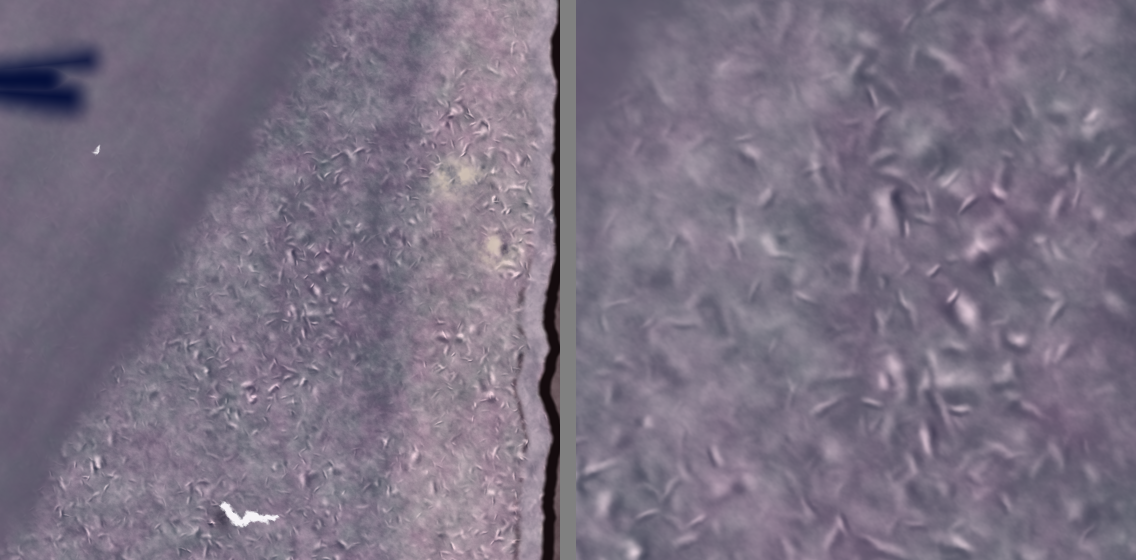
Left, the full canvas; right, a detail of the centre.
Reproduce this texture procedurally as a WebGL 2 fragment shader.

```glsl
#version 300 es
precision highp float;
// Worn dusty ground seen from above: soft wheel tracks, a blurred blue shadow,
// scattered short flakes, pale scraps and a dark broken edge on the right.
// Value noise shades the ground; jittered cells hold the flake strokes.

uniform vec2 u_resolution;
out vec4 fragColor;

const vec3 GROUND = vec3(0.51, 0.472, 0.54);
const vec3 TONE_STEP = vec3(0.12, 0.106, 0.10);
const vec3 SHADOW_BLUE = vec3(0.02, 0.06, 0.23);
const vec3 CRACK_DARK = vec3(0.08, 0.045, 0.055);
const vec3 BANK_BROWN = vec3(0.40, 0.33, 0.35);
const vec3 SCRAP_WHITE = vec3(0.96, 0.95, 0.97);
const vec3 PALE_DUST = vec3(0.82, 0.76, 0.71);
const float FLAKE_FREQ = 36.0;
const float FLAKE_GAIN = 2.1;
const float GRAIN_GAIN = 1.9;
const float MOTTLE = 0.025;

vec3 hash3(vec2 cell) {
  uvec3 v = uvec3(ivec3(ivec2(cell), 17)) * 1664525u + 1013904223u;
  v.x += v.y * v.z; v.y += v.z * v.x; v.z += v.x * v.y;
  v ^= v >> 16u;
  v.x += v.y * v.z; v.y += v.z * v.x; v.z += v.x * v.y;
  return vec3(v >> 8u) / 16777216.0;
}

float noise(vec2 p) {
  vec2 i = floor(p), f = fract(p);
  f = f * f * (3.0 - 2.0 * f);
  float low = mix(hash3(i).x, hash3(i + vec2(1, 0)).x, f.x);
  float high = mix(hash3(i + vec2(0, 1)).x, hash3(i + vec2(1, 1)).x, f.x);
  return mix(low, high, f.y);
}

// Layered noise centred on zero
float fbm(vec2 p) {
  float sum = 0.0, amp = 0.5;
  for (int i = 0; i < 4; i++) {
    sum += amp * (noise(p) - 0.5);
    p = mat2(1.6, 1.2, -1.2, 1.6) * p + 7.3;
    amp *= 0.55;
  }
  return sum;
}

float bell(float x, float width) { return exp(-x * x / (width * width)); }

float spot(vec2 p, vec2 centre, vec2 size) {
  vec2 d = (p - centre) / size;
  return exp(-dot(d, d));
}

float segment(vec2 p, vec2 a, vec2 b) {
  vec2 d = b - a;
  return length(p - a - d * clamp(dot(p - a, d) / dot(d, d), 0.0, 1.0));
}

// Tapered strokes, each lit on one side and shaded on the other
float flakes(vec2 p) {
  float sum = 0.0;
  vec2 base = floor(p);
  for (int y = -1; y <= 1; y++)
    for (int x = -1; x <= 1; x++) {
      vec2 cell = base + vec2(x, y);
      vec3 place = hash3(cell), form = hash3(cell + 211.0);
      float angle = 0.3 + (place.z - 0.5) * 3.6;
      vec2 d = p - cell - place.xy;
      vec2 q = vec2(d.x * cos(angle) + d.y * sin(angle), d.y * cos(angle) - d.x * sin(angle));
      q.y += (form.x - 0.5) * 0.5 * q.x * q.x;
      float width = mix(0.09, 0.23, form.y * form.y);
      float ends = 1.0 - smoothstep(0.05, mix(0.35, 0.72, form.x), abs(q.x));
      float relief = bell(q.y, width) - 0.6 * bell(q.y + 1.8 * width, width);
      sum += relief * ends * mix(0.2, 1.4, form.z * form.z);
    }
  return sum;
}

void main() {
  vec2 uv = gl_FragCoord.xy / u_resolution;
  float warp = fbm(uv * 7.0), grain = fbm(uv * 42.0);
  float fine = fbm(mat2(0.8, 0.6, -0.6, 0.8) * uv * vec2(75.0, 110.0) + 5.0);

  // Broad shading: grey left, worn middle, pale right
  float leftTrack = uv.x + 0.02 - 0.57 * uv.y + 0.07 * warp;
  float rightTrack = uv.x - 0.645 - 0.10 * uv.y * uv.y + 0.04 * warp;
  float rough = smoothstep(-0.01, 0.10, leftTrack);
  float paleSide = smoothstep(0.02, 0.12, rightTrack);
  float tone = mix(-0.52, -0.12, rough) + 0.85 * paleSide;
  tone += 0.2 * rough * (1.0 - smoothstep(0.0, 0.35, uv.y));
  tone -= 0.6 * bell(leftTrack, 0.05) + 0.4 * bell(leftTrack + 0.10, 0.06) * smoothstep(0.8, 0.4, uv.y);
  tone -= 0.5 * bell(rightTrack, 0.035) * smoothstep(0.0, 0.35, uv.y);
  tone += 0.9 * warp + fbm(vec2(leftTrack * 22.0, uv.y * 7.0)) * 0.55;
  tone += GRAIN_GAIN * (grain + 0.8 * fine) * mix(0.16, 1.0, rough);

  // Flakes gather in clumps on the rough ground
  float clump = smoothstep(-0.15, 0.2, fbm(uv * 11.0 + 31.0));
  float cover = mix(0.06, 1.0, rough) * mix(0.3, 1.1, clump);
  cover *= 1.0 - 0.7 * smoothstep(0.8, 0.96, uv.y);
  cover *= 1.0 - 0.6 * bell(rightTrack, 0.04);
  vec2 bent = uv + 0.008 * vec2(grain, fbm(uv * 42.0 + 53.0));
  float strokes = flakes(bent * FLAKE_FREQ) + 0.75 * flakes(bent * FLAKE_FREQ * 1.6 + 19.0);
  tone += FLAKE_GAIN * cover * (strokes - 0.08);
  tone = tone < -0.9 ? -0.9 + 0.65 * (tone + 0.9) : tone;
  vec3 colour = GROUND + clamp(tone, -2.6, 3.2) * TONE_STEP;

  // Pink and green mottling, then pale dusty patches
  colour += MOTTLE * fbm(uv * 24.0 + 71.0) * vec3(2.2, -1.8, 0.6) * mix(0.5, 1.0, rough);
  colour += 0.018 * paleSide * vec3(1.0, 0.2, -0.6);
  float dust = spot(uv, vec2(0.82, 0.68), vec2(0.05, 0.03)) + spot(uv, vec2(0.89, 0.555), vec2(0.035, 0.03));
  colour = mix(colour, PALE_DUST, clamp(dust * (0.6 + 3.0 * grain), 0.0, 0.9));

  // Blurred two-lobed shadow
  float lobes = min(segment(uv, vec2(-0.1, 0.865), vec2(0.155, 0.892)) - 0.016,
                    segment(uv, vec2(-0.1, 0.842), vec2(0.12, 0.826)) - 0.026);
  lobes = min(lobes, segment(uv, vec2(-0.1, 0.855), vec2(0.08, 0.857)) - 0.035);
  colour = mix(colour, SHADOW_BLUE, 1.0 - smoothstep(-0.034, 0.03, lobes + 0.02 * warp));

  // Raised lip, dark crack and the bank beyond it
  float edge = 0.974 + 0.02 * smoothstep(0.42, 0.62, uv.y) + 0.035 * fbm(vec2(uv.y * 13.0, 4.0));
  float across = uv.x - edge;
  float lip = smoothstep(-0.045, -0.03, across + 0.03 * warp) * smoothstep(0.0, -0.012, across);
  colour = mix(colour, GROUND + (1.0 + 3.0 * grain) * TONE_STEP, 0.7 * lip);
  float groove = smoothstep(0.62, 0.45, uv.y) * smoothstep(-0.2, 0.15, grain + warp);
  colour -= 0.24 * bell(across + 0.045 + 0.03 * warp, 0.006) * groove;
  colour = mix(colour, CRACK_DARK, smoothstep(-0.005, 0.005, across));
  float bank = smoothstep(0.017, 0.025, across) * smoothstep(0.6, 0.45, uv.y);
  colour = mix(colour, BANK_BROWN + 0.2 * grain, bank);

  // Bright crumpled scrap and a small chip
  vec2 s = uv + 0.025 * vec2(grain, -grain);
  float scrap = min(segment(s, vec2(0.402, 0.096), vec2(0.428, 0.064)),
                min(segment(s, vec2(0.428, 0.064), vec2(0.456, 0.082)),
                    segment(s, vec2(0.456, 0.075), vec2(0.494, 0.070)))) - 0.007 - 0.012 * fine;
  scrap = min(scrap, segment(s, vec2(0.166, 0.732), vec2(0.179, 0.735)) - 0.002);
  colour -= 0.14 * spot(uv, vec2(0.395, 0.075), vec2(0.018, 0.025));
  colour = mix(colour, SCRAP_WHITE, 1.0 - smoothstep(-0.003, 0.004, scrap));
  fragColor = vec4(clamp(colour, 0.0, 1.0), 1.0);
}
```
